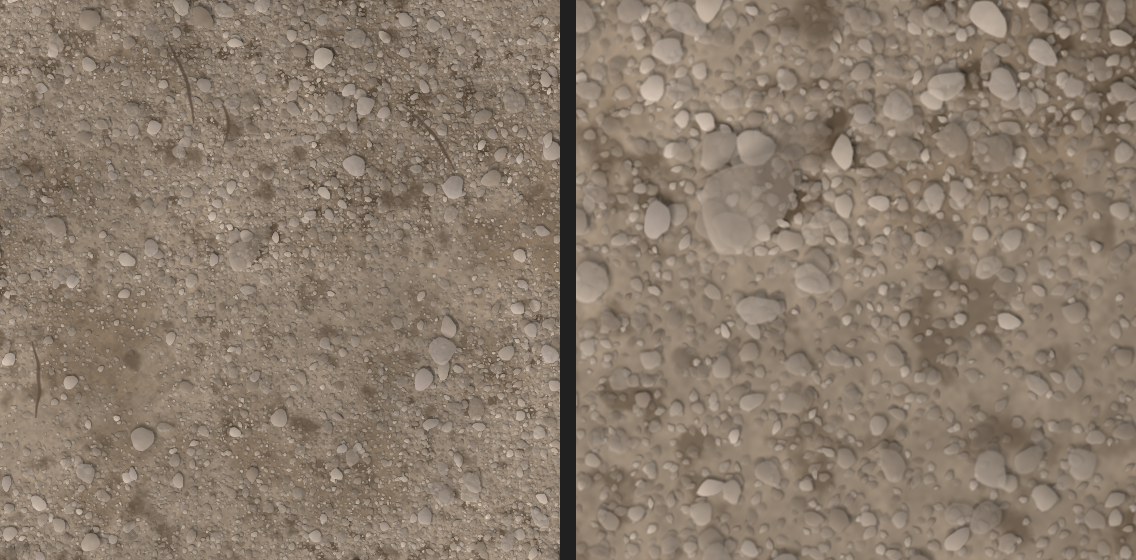
Left: the whole. Right: its middle third, enlarged.
Write a Shadertoy shader that draws this texture.

```glsl
// Dry gravel path: tan sand strewn with half-buried pebbles, grit and a few twigs.
// Layers of jittered cells, fine to coarse, each scatter rounded polygons with a
// soft shadow; a noisy density map leaves a bare sandy band across the ground.

const vec3 SAND        = vec3(0.598, 0.532, 0.462);
const vec3 SOIL        = vec3(0.520, 0.450, 0.375);
const vec3 STONE_DARK  = vec3(0.535, 0.472, 0.408);
const vec3 STONE_LIGHT = vec3(0.775, 0.718, 0.658);
const vec3 STONE_COOL  = vec3(0.690, 0.640, 0.615);
const vec3 CREVICE     = vec3(0.350, 0.290, 0.228);
const vec3 TWIG        = vec3(0.350, 0.290, 0.240);
const vec2 SHADOW_DIR  = vec2(0.55, 0.83);
const float SOFTNESS   = 0.0019;
const float SHADOW     = 0.36;
const float UNEVEN     = 0.38;
const int TWIGS        = 4;
const float TAU        = 6.28318;

float hash(vec2 p) {
    return fract(sin(dot(p, vec2(127.1, 311.7))) * 43758.5453);
}

float noise(vec2 p) {
    vec2 i = floor(p), f = fract(p);
    f = f * f * (3.0 - 2.0 * f);
    return mix(mix(hash(i), hash(i + vec2(1, 0)), f.x),
               mix(hash(i + vec2(0, 1)), hash(i + vec2(1, 1)), f.x), f.y);
}

float fbm(vec2 p) {
    float sum = 0.0, amp = 0.5;
    for (int i = 0; i < 4; i++) {
        sum += amp * noise(p);
        p = mat2(1.6, 1.2, -1.2, 1.6) * p + 7.3;
        amp *= 0.5;
    }
    return sum / 0.9375;
}

mat2 rotation(float a) {
    return mat2(cos(a), sin(a), -sin(a), cos(a));
}

// Share of ground covered by stones: low along a rising diagonal band
float stoneDensity(vec2 uv) {
    float band = (uv.y - 0.27 - 0.33 * uv.x) / 0.13;
    float bare = exp(-band * band);
    return clamp(0.25 + 1.6 * fbm(uv * 5.0 + 3.0) - 0.6 * bare, 0.15, 1.25);
}

// Stretched, rounded polygon with wobbling sides
float pebbleDistance(vec2 p, float radius, vec2 id) {
    p = rotation(TAU * hash(id + 1.7)) * p;
    p.y *= mix(1.0, 1.65, hash(id + 2.9));
    float a = atan(p.y, p.x);
    float side = TAU / (4.0 + floor(3.0 * hash(id + 4.1)));
    float facet = cos(mod(a + TAU, side) - 0.5 * side);
    float wobble = 1.0 + 0.09 * sin(2.0 * a + TAU * hash(id + 5.3))
                       + 0.07 * sin(3.0 * a + TAU * hash(id + 6.7));
    return length(p) * mix(1.0, facet, 0.4) - radius * wobble;
}

// One layer of pebbles, at most one per cell
void addPebbles(inout vec3 col, vec2 uv, float cells, float amount, float coolness) {
    vec2 g = uv * cells;
    float soft = SOFTNESS * cells * 0.6;
    for (int y = -1; y <= 1; y++)
    for (int x = -1; x <= 1; x++) {
        vec2 cell = floor(g) + vec2(x, y);
        vec2 id = cell + cells * 3.17;
        vec2 center = cell + 0.15 + 0.7 * vec2(hash(id), hash(id + 11.3));
        if (hash(id + 21.9) > amount * stoneDensity(center / cells)) continue;

        float radius = mix(0.20, 0.46, pow(hash(id + 31.1), 1.3));
        vec2 p = g - center;
        float exposed = mix(0.40, 1.0, hash(id + 41.7));
        float d = pebbleDistance(p, radius, id);
        float dShadow = pebbleDistance(p - SHADOW_DIR * radius * 0.26, radius, id);

        float shade = smoothstep(soft + 0.08, -soft - 0.04, dShadow);
        col *= 1.0 - SHADOW * exposed * shade;

        vec3 stone = mix(STONE_DARK, STONE_LIGHT, hash(id + 51.3));
        stone = mix(stone, STONE_COOL, coolness * hash(id + 61.9));
        stone *= 1.0 - 0.15 * dot(p, SHADOW_DIR) / radius;
        stone *= 0.92 + 0.16 * fbm(uv * 80.0 + id);
        col = mix(col, stone, exposed * smoothstep(soft, -soft, d));
    }
}

// Thin bent twigs, mostly upright and leaning right at the foot
void addTwigs(inout vec3 col, vec2 uv) {
    for (int i = 0; i < TWIGS; i++) {
        vec2 id = vec2(float(i) * 3.7, 8.3);
        vec2 p = uv - vec2(hash(id), hash(id + 1.3)) * vec2(0.75, 0.9) - 0.05;
        p = rotation(-0.7 * hash(id + 2.1)) * p;
        float halfLength = mix(0.03, 0.10, hash(id + 3.9));
        float t = clamp(p.y / halfLength, -1.0, 1.0);
        p.x += 0.010 * t * t + 0.004 * (noise(vec2(uv.y * 40.0, id.x)) - 0.5);
        float width = 0.0030 * (1.0 - 0.6 * t * t);
        float d = length(vec2(p.x, p.y - t * halfLength)) - width;
        col = mix(col, TWIG, 0.8 * smoothstep(SOFTNESS, -SOFTNESS, d));
    }
}

void mainImage(out vec4 fragColor, in vec2 fragCoord) {
    vec2 uv = fragCoord / iResolution.y;
    float density = stoneDensity(uv);

    // Sand with soil patches, fine grain and dark gaps between stones
    vec3 col = mix(SAND, SOIL, smoothstep(0.45, 0.72, fbm(uv * 9.0)));
    col *= 1.0 + 0.22 * (fbm(uv * 70.0) - 0.5) + 0.10 * (noise(uv * 230.0) - 0.5);
    float gap = smoothstep(0.55, 0.76, fbm(uv * 42.0 + 20.0));
    col = mix(col, CREVICE, 0.75 * gap * density);

    // Grit first, then ever larger stones on top
    addPebbles(col, uv, 150.0, 0.70, 0.2);
    addPebbles(col, uv, 96.0, 0.70, 0.2);
    addPebbles(col, uv, 60.0, 0.60, 0.3);
    addPebbles(col, uv, 37.0, 0.42, 0.5);
    addTwigs(col, uv);

    // Dark hollows and the scattered large stones
    float hollow = smoothstep(0.66, 0.82, fbm(uv * 17.0 + 60.0));
    col = mix(col, CREVICE, 0.6 * hollow);
    addPebbles(col, uv, 23.0, 0.19, 0.7);
    addPebbles(col, uv, 15.0, 0.06, 0.8);

    // Broad uneven light in wide and narrower patches
    float patches = 0.6 * fbm(uv * 3.0 + 40.0) + 0.4 * fbm(uv * 13.0 + 80.0);
    col *= 1.0 + UNEVEN * (patches - 0.5);
    fragColor = vec4(col, 1.0);
}
```
